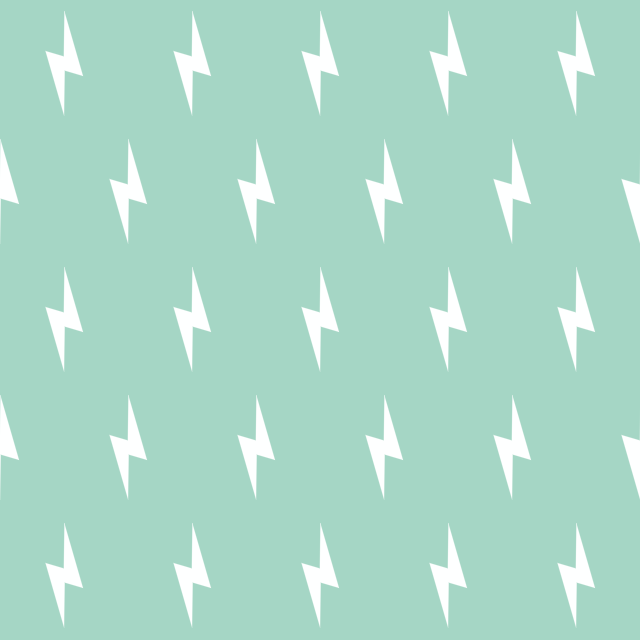
Write a Shadertoy shader that draws this pattern.

```glsl
// Signed distance to a lightning bolt, symmetric under a half turn
float boltDistance(vec2 p) {
    vec2 halfBolt[3] = vec2[3](vec2(0.001, 0.409), vec2(0.147, -0.098), vec2(0.004, -0.056));
    float nearest = 1e3;
    float side = 1.0;
    vec2 previous = -halfBolt[2];
    for (int i = 0; i < 6; i++) {
        vec2 corner = i < 3 ? halfBolt[i] : -halfBolt[i - 3];
        vec2 edge = previous - corner;
        vec2 toPoint = p - corner;
        vec2 offset = toPoint - edge * clamp(dot(toPoint, edge) / dot(edge, edge), 0.0, 1.0);
        nearest = min(nearest, dot(offset, offset));

        // Flip the sign at each edge crossed
        bvec3 crossing = bvec3(p.y >= corner.y, p.y < previous.y, edge.x * toPoint.y > edge.y * toPoint.x);
        if (all(crossing) || all(not(crossing))) side = -side;
        previous = corner;
    }
    return side * sqrt(nearest);
}

void mainImage(out vec4 fragColor, in vec2 fragCoord) {
    // Five rows, every second one shifted by half a cell
    vec2 grid = 5.0 * fragCoord / iResolution.y;
    grid.x += 0.5 * mod(floor(grid.y), 2.0);
    vec2 cell = fract(grid) - 0.5;

    // White bolt on mint, edge softened over about a pixel
    float pixel = 5.0 / iResolution.y;
    float bolt = 1.0 - smoothstep(-0.75 * pixel, 0.75 * pixel, boltDistance(cell - vec2(0.002, 0.004)));
    vec3 mint = vec3(0.648, 0.84, 0.772);
    fragColor = vec4(mix(mint, vec3(0.996, 1.0, 1.0), bolt), 1.0);
}
```
